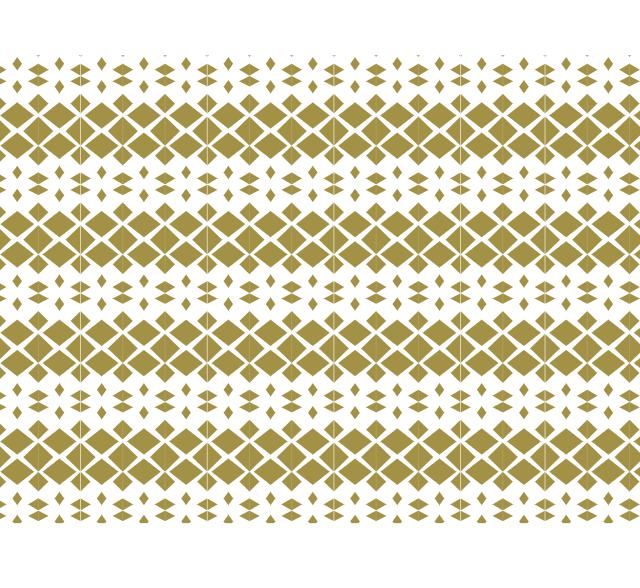
Reproduce this pattern procedurally as a Shadertoy shader.

```glsl
// Horizontal bands of olive-gold rhombi on white, separated by rows of small lozenges.
// Each column is folded about its axis and each band repeated with mod; the shapes are
// rhombus distances joined by min, then split by hairline seams and cut to a strip.

// Approximate signed distance to a rhombus with the given half diagonals.
float rhombus(vec2 p, vec2 halfSize) {
    return (dot(abs(p), 1.0 / halfSize) - 1.0) / length(1.0 / halfSize);
}

// One band; x is folded to 0..0.5, y grows downward from the band's centre.
float bandDistance(vec2 p) {
    // Shapes on the column axis
    float d = rhombus(p, vec2(0.355, 0.345));
    d = min(d, rhombus(p - vec2(0.0, -0.651), vec2(0.237, 0.233)));
    d = min(d, rhombus(p - vec2(0.0, 0.582), vec2(0.237, 0.233)));
    d = min(d, rhombus(p - vec2(0.0, 1.120), vec2(0.243, 0.142)));
    d = min(d, rhombus(p - vec2(0.0, 1.393), vec2(0.243, 0.124)));
    // Shapes midway between two columns
    d = min(d, rhombus(p - vec2(0.5, -0.370), vec2(0.400, 0.312)));
    d = min(d, rhombus(p - vec2(0.5, 0.347), vec2(0.400, 0.312)));
    d = min(d, rhombus(p - vec2(0.5, 0.980), vec2(0.113, 0.158)));
    return min(d, rhombus(p - vec2(0.5, 1.523), vec2(0.113, 0.158)));
}

// Share of a pixel covered by a line about x = 0.
float lineCoverage(float x, float halfWidth, float pixel) {
    float right = min(x + 0.5 * pixel, halfWidth);
    float left = max(x - 0.5 * pixel, -halfWidth);
    return max(right - left, 0.0) / pixel;
}

void mainImage(out vec4 fragColor, in vec2 fragCoord) {
    // Units: one column pitch; origin at mid-height on the first column axis
    float pixel = 15.157 / iResolution.x;
    vec2 p = vec2(fragCoord.x, 0.5 * iResolution.y - fragCoord.y) * pixel;
    p.x -= 0.908;

    // Fold columns and repeat bands
    float column = floor(p.x + 0.5);
    float axisOffset = p.x - column;
    float bandY = mod(p.y + 3.858 + 0.887, 2.5735) - 0.887;
    float d = bandDistance(vec2(abs(axisOffset), bandY));
    float ink = clamp(0.5 - d / pixel, 0.0, 1.0);

    // Seams on the axes: mostly faint, bright on about every third column
    float brightSeam = step(fract(0.36 * column - 0.28), 0.36);
    float seam = lineCoverage(axisOffset, 0.01, pixel);
    ink *= 1.0 - seam * mix(0.14, 0.72, brightSeam);

    // Cut the pattern to a strip with white margins
    float strip = max(-5.654 - p.y, p.y - 5.427);
    ink *= clamp(0.5 - strip / pixel, 0.0, 1.0);

    fragColor = vec4(mix(vec3(1.0), vec3(0.64, 0.57, 0.27), ink), 1.0);
}
```
